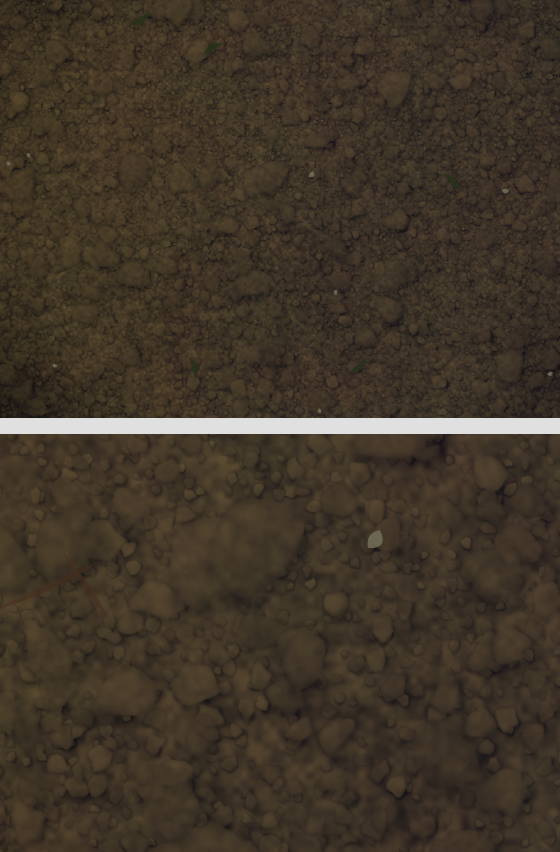
Top, the full canvas; bottom, a detail of the centre.
A WebGL 1 fragment shader for this texture:

```glsl
precision highp float;
uniform vec2 u_resolution;

float hash(vec2 p) {
  return fract(sin(dot(p, vec2(127.1, 311.7))) * 43758.5453);
}

float noise(vec2 p) {
  vec2 i = floor(p), f = fract(p);
  f = f * f * (3.0 - 2.0 * f);
  return mix(mix(hash(i), hash(i + vec2(1.0, 0.0)), f.x),
             mix(hash(i + vec2(0.0, 1.0)), hash(i + 1.0), f.x), f.y);
}

float fbm(vec2 p) {
  float sum = 0.0, amp = 0.5;
  for (int i = 0; i < 4; i++) {
    sum += amp * noise(p);
    p = mat2(1.6, 1.2, -1.2, 1.6) * p + 7.3;
    amp *= 0.5;
  }
  return sum;
}

vec2 rotate(vec2 p, float a) {
  return vec2(cos(a) * p.x + sin(a) * p.y, cos(a) * p.y - sin(a) * p.x);
}

// Distance to a lumpy, slightly stretched outline
float clodDistance(vec2 d, float radius, float turn) {
  d = rotate(d, turn) * vec2(0.92, 1.1);
  float a = atan(d.y, d.x);
  float lumps = 1.0 + 0.07 * sin(3.0 * a + turn * 5.0) + 0.05 * sin(5.0 * a - turn * 3.0);
  return length(d) * lumps - radius;
}

// Lays one size of clods, with their shadows, over the tone below
float addClods(float tone, vec2 p, float cells, float density, float seed) {
  float soft = 0.6 * cells / u_resolution.y + 0.015;
  vec2 wobble = vec2(noise(p * cells * 2.3 + seed), noise(p * cells * 2.3 + seed + 37.0)) - 0.5;
  vec2 q = p * cells + 0.22 * wobble;
  for (int j = -1; j <= 1; j++) {
    for (int i = -1; i <= 1; i++) {
      vec2 id = floor(q) + vec2(float(i), float(j));
      vec2 key = id + seed;
      float crowding = 0.4 + 1.2 * noise(id / cells * 5.0 + seed);
      if (hash(key) < density * crowding) {
        vec2 jitter = vec2(hash(key + 11.3), hash(key + 23.7)) - 0.5;
        vec2 d = q - id - 0.5 - 0.75 * jitter;
        float size = hash(key + 41.9);
        float radius = mix(0.24, 0.48, size * size);
        float turn = 6.283 * hash(key + 57.1);
        float solid = mix(0.6, 1.0, hash(key + 71.3));

        float shadow = clodDistance(d + vec2(-0.05, 0.07), radius, turn);
        tone -= 0.28 * solid * (1.0 - smoothstep(-0.04, 0.13 + soft, shadow));

        float edge = clodDistance(d, radius, turn);
        float light = dot(d / radius, vec2(-0.35, 0.8));
        float top = 0.58 + 0.26 * (hash(key + 89.7) - 0.5) + 0.13 * light;
        top -= 0.2 * smoothstep(-0.12, 0.02, edge);
        top += 0.4 * (fbm(p * 75.0 + seed) - 0.47);
        tone = mix(tone, top, solid * (1.0 - smoothstep(-soft, soft, edge)));
      }
    }
  }
  return tone;
}

// Coverage of a tapered, bent strip
float blade(vec2 p, vec2 centre, float angle, vec2 halfSize, float bend) {
  vec2 d = rotate(p - centre, angle);
  float along = d.x / halfSize.x;
  float width = halfSize.y * (1.0 - along * along);
  float dist = abs(d.y - bend * halfSize.x * along * along) - width;
  float soft = 0.8 / u_resolution.y;
  return (1.0 - smoothstep(-soft, soft, dist)) * step(abs(along), 1.0);
}

void main() {
  vec2 p = gl_FragCoord.xy / u_resolution.y;
  vec2 uv = gl_FragCoord.xy / u_resolution;
  float aspect = u_resolution.x / u_resolution.y;

  // Loose soil, then clods from fine to coarse
  float tone = 0.44 + 0.8 * (fbm(p * 45.0) - 0.47) + 0.4 * (noise(p * 170.0) - 0.5);
  tone = addClods(tone, p, 80.0, 0.55, 3.0);
  tone = addClods(tone, p, 46.0, 0.5, 19.0);
  tone = addClods(tone, p, 27.0, 0.44, 47.0);
  tone = addClods(tone, p, 17.0, 0.26, 61.0);
  tone = addClods(tone, p, 11.0, 0.22, 83.0);

  // Fine grit and uneven light
  tone += 0.22 * (noise(p * 150.0 + 5.0) - 0.5);
  tone += 0.45 * (fbm(p * 3.0 + 14.0) - 0.47);
  tone += 0.1 * smoothstep(0.5, 0.0, uv.x) * (2.0 * uv.y - 0.6);
  vec2 v = uv - 0.5;
  tone -= 0.28 * smoothstep(0.2, 0.55, dot(v, v));
  tone = clamp(0.5 + 1.4 * (tone - 0.36), -0.45, 1.3);

  vec3 color = mix(vec3(0.16, 0.13, 0.11), vec3(0.31, 0.25, 0.17), tone);
  color += vec3(-0.004, 0.009, 0.0) * (2.0 * fbm(p * 9.0 + 31.0) - 0.7);
  color.b += mix(-0.012, 0.01, smoothstep(0.0, 0.7, uv.x));

  // Dry straws, green leaf scraps and pale chips
  for (int i = 0; i < 22; i++) {
    vec2 k = vec2(float(i), 4.0);
    vec2 spot = vec2(hash(k) * aspect, hash(k + 2.6));
    float angle = 6.283 * hash(k + 5.2);
    float size = hash(k + 8.4);
    float straw = blade(p, spot, angle, vec2(mix(0.015, 0.08, size * size), 0.0022), 0.2 * size - 0.1);
    color = mix(color, vec3(0.28, 0.17, 0.11), 0.55 * straw);

    vec2 chip = vec2(hash(k + 12.7) * aspect, hash(k + 16.1));
    float pale = blade(p, chip, angle, vec2(0.006, 0.004) * (0.5 + size), 0.2);
    color = mix(color, vec3(0.46, 0.45, 0.36), pale * step(0.5, size) * 0.8);

    if (i < 5) {
      vec2 leaf = vec2(hash(k + 21.9) * aspect, hash(k + 27.3));
      float green = blade(p, leaf, angle * 1.7, vec2(0.028, 0.007), 0.2);
      color = mix(color, vec3(0.15, 0.19, 0.10), 0.85 * green);
    }
  }
  gl_FragColor = vec4(color, 1.0);
}
```
